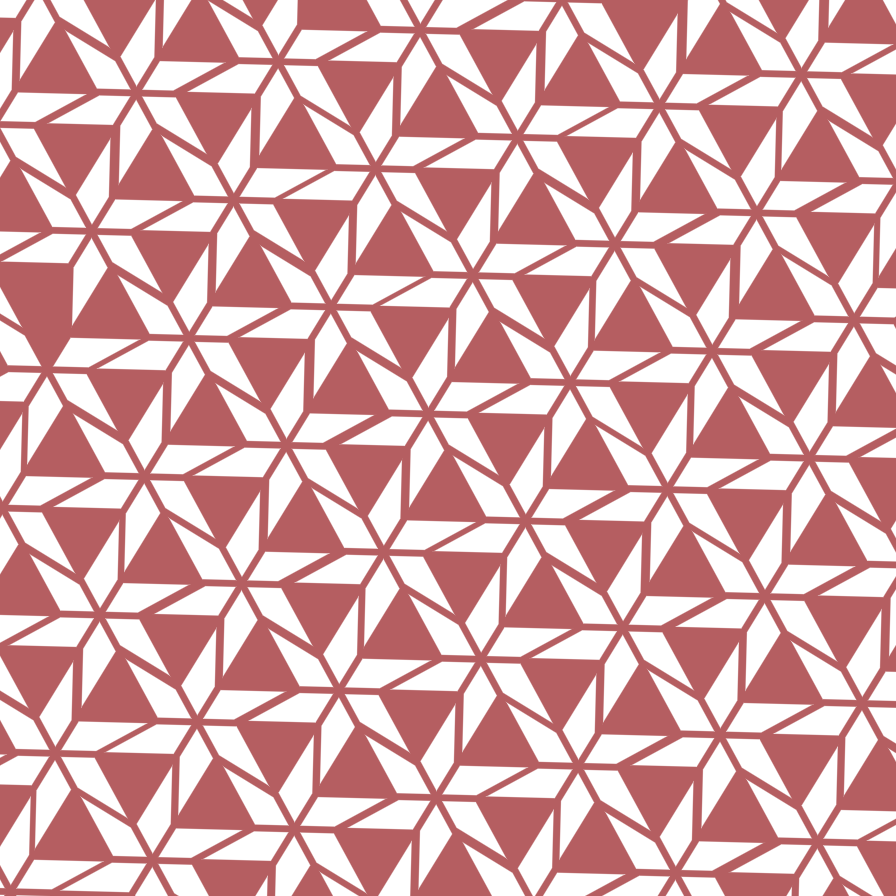
Write a WebGL 2 fragment shader that draws this pattern.

```glsl
#version 300 es
precision highp float;
// Tilted hexagonal lattice of six-petal pinwheel stars, white on dusty red.

uniform vec2 u_resolution;
out vec4 outColor;

const vec3 RED = vec3(0.71, 0.37, 0.38);
const vec3 WHITE = vec3(1.0);

// Lattice of star centres, in canvas heights
const vec2 ORIGIN = vec2(0.478, 0.538);
const vec2 STEP_A = vec2(0.1584, 0.0350);
const vec2 STEP_B = vec2(0.1086, -0.1194);

const float SECTOR = 1.0471976;      // one sixth of a turn
const float TILT = -0.026;           // angle of the first spoke
const float SPOKE_HALF = 0.0038;     // half width of a spoke
const float PETAL_HEIGHT = 0.0363;   // spoke axis to the far long edge
const float PETAL_REACH = 0.0184;    // centre to the slanted outer edge
const float REACH_JITTER = 0.0032;   // uneven gaps between stars

float hash(vec3 p) {
    p = fract(p * vec3(0.1031, 0.1130, 0.0973));
    p += dot(p, p.yzx + 33.33);
    return fract((p.x + p.y) * p.z);
}

vec2 rotate(vec2 p, float angle) {
    float c = cos(angle), s = sin(angle);
    return vec2(c * p.x - s * p.y, s * p.x + c * p.y);
}

// Signed distance to one petal lying between the spokes at 0 and 60 degrees
float petalDistance(vec2 p, float reach, float height, float spokeHalf) {
    vec2 leftNormal = vec2(-0.8660254, 0.5);
    vec2 outerNormal = vec2(0.5, -0.8660254);
    float strip = max(spokeHalf - p.y, p.y - height);
    float left = dot(p, leftNormal) + spokeHalf;
    float outer = dot(p, outerNormal) - reach;
    return max(strip, max(left, outer));
}

// Two petals are absent from the lattice
bool isMissing(vec2 cell, float petal) {
    return (cell == vec2(-2.0, -1.0) && petal == 1.0)
        || (cell == vec2(2.0, -4.0) && petal == 4.0);
}

// Folds the point into one sector and measures that sector's petal
float starDistance(vec2 p, vec2 cell) {
    p = rotate(p, -TILT);
    float petal = mod(floor(atan(p.y, p.x) / SECTOR), 6.0);
    if (isMissing(cell, petal)) return 1.0;
    float jitter = hash(vec3(cell + 40.0, petal + 1.0)) - 0.5;
    float reach = PETAL_REACH + REACH_JITTER * jitter;
    return petalDistance(rotate(p, -petal * SECTOR), reach, PETAL_HEIGHT, SPOKE_HALF);
}

// Nearest petal among the four stars at the corners of the lattice cell
float latticeDistance(vec2 p) {
    mat2 lattice = mat2(STEP_A, STEP_B);
    vec2 base = floor(inverse(lattice) * p);
    float d = 1.0;
    for (int j = 0; j < 2; j++) {
        for (int i = 0; i < 2; i++) {
            vec2 cell = base + vec2(i, j);
            d = min(d, starDistance(p - lattice * cell, cell));
        }
    }
    return d;
}

void main() {
    vec2 p = gl_FragCoord.xy / u_resolution.y;
    float edge = 0.8 / u_resolution.y;
    float d = latticeDistance(p - ORIGIN);
    outColor = vec4(mix(WHITE, RED, smoothstep(-edge, edge, d)), 1.0);
}
```
